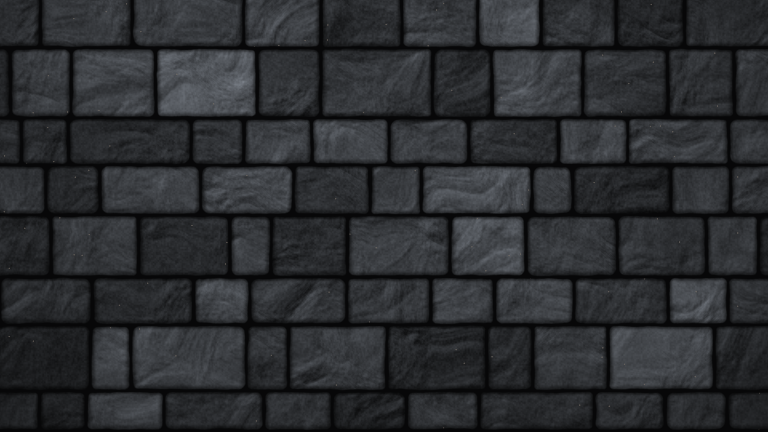
Write a Shadertoy shader that draws this texture.

```glsl
// Dark slate wall: eight uneven courses of rough, hand-cut stones with tight black joints.

const float ROW_EDGE[9] = float[9](0.003, 0.095, 0.248, 0.359, 0.502, 0.618, 0.727, 0.889, 1.03);
const float ROW_SHIFT[8] = float[8](0.22, 0.89, 0.20, 0.62, 0.41, 0.12, 0.16, 0.78);
const float STONE_WIDTH = 0.185;   // mean width, in canvas heights
const float WIDTH_JITTER = 0.58;   // spread of the vertical joints, below 1
const float JOINT_HALF = 0.0035;
const float CORNER_RADIUS = 0.014;
const float EDGE_WOBBLE = 0.006;
const float BEVEL = 0.013;
const float TONE_DARK = 0.145;
const float TONE_LIGHT = 0.245;
const float PALE_SHARE = 0.20;     // share of noticeably paler stones
const float PALE_BOOST = 0.085;
const float RELIEF = 0.50;
const float GRAIN = 0.075;
const vec2 LIGHT_STEP = vec2(-0.0035, 0.0055);
const vec3 SLATE_TINT = vec3(0.955, 1.0, 1.065);
const vec3 JOINT_COLOR = vec3(0.026, 0.027, 0.030);
const vec3 FLECK_COLOR = vec3(0.50, 0.46, 0.42);

float hash(vec2 p) {
    vec3 q = fract(p.xyx * 0.1031);
    q += dot(q, q.yzx + 33.33);
    return fract((q.x + q.y) * q.z);
}

float noise(vec2 p) {
    vec2 i = floor(p), f = fract(p);
    f = f * f * (3.0 - 2.0 * f);
    return mix(mix(hash(i), hash(i + vec2(1, 0)), f.x),
               mix(hash(i + vec2(0, 1)), hash(i + vec2(1, 1)), f.x), f.y);
}

float fbm(vec2 p) {
    float sum = 0.0, amp = 0.5;
    for (int i = 0; i < 5; i++) {
        sum += amp * noise(p);
        p = mat2(1.6, 1.2, -1.2, 1.6) * p + 7.3;
        amp *= 0.5;
    }
    return sum;
}

// Height of the split stone face: broad facets with creased ridges.
float faceHeight(vec2 p) {
    vec2 q = p * 13.0;
    q += 1.4 * vec2(noise(q * 0.7), noise(q * 0.7 + 19.0));
    float crease = abs(2.0 * noise(q * vec2(0.8, 1.5)) - 1.0);
    return fbm(q * 1.3) + 0.28 * crease;
}

// Position of a vertical joint, in mean stone widths.
float jointAt(float index, float row) {
    return index + WIDTH_JITTER * (hash(vec2(index + 31.0, row * 7.0 + 3.0)) - 0.5);
}

float roundedBox(vec2 p, vec2 halfSize, float radius) {
    vec2 q = abs(p) - halfSize + radius;
    return length(max(q, 0.0)) + min(max(q.x, q.y), 0.0) - radius;
}

void mainImage(out vec4 fragColor, in vec2 fragCoord) {
    vec2 p = fragCoord / iResolution.y;
    float pixel = 1.0 / iResolution.y;
    float aspect = iResolution.x / iResolution.y;

    // Find the course and the stone within it.
    int row = 0;
    for (int i = 1; i < 8; i++) if (p.y >= ROW_EDGE[i]) row = i;
    float rowId = float(row);
    float along = p.x / STONE_WIDTH - ROW_SHIFT[row] + 1.0;
    float column = floor(along);
    if (along < jointAt(column, rowId)) column -= 1.0;
    else if (along >= jointAt(column + 1.0, rowId)) column += 1.0;
    float left = jointAt(column, rowId), right = jointAt(column + 1.0, rowId);
    vec2 id = vec2(column + 20.0, rowId * 5.0 + 11.0);

    // Rounded outline with chipped edges.
    vec2 size = vec2((right - left) * STONE_WIDTH, ROW_EDGE[row + 1] - ROW_EDGE[row]);
    vec2 local = vec2((along - left) * STONE_WIDTH, p.y - ROW_EDGE[row]) - 0.5 * size;
    vec2 seed = 40.0 * vec2(hash(id + 2.7), hash(id + 8.1));
    float radius = CORNER_RADIUS * mix(0.5, 1.3, hash(id + 4.4));
    float dist = roundedBox(local, 0.5 * size - JOINT_HALF, radius);
    dist += EDGE_WOBBLE * (fbm(p * 28.0 + seed) - 0.40);

    // Tone of each stone, with cloudy patches.
    float tone = mix(TONE_DARK, TONE_LIGHT, hash(id));
    tone += PALE_BOOST * step(1.0 - PALE_SHARE, hash(id + 15.3));
    tone *= 0.78 + 0.46 * fbm(p * 9.0 + seed);

    // Relief lit from the upper left, then fine grain.
    float turn = 1.2 * (hash(id + 6.2) - 0.5);
    mat2 spin = mat2(cos(turn), sin(turn), -sin(turn), cos(turn));
    float slope = faceHeight(spin * p + seed) - faceHeight(spin * (p + LIGHT_STEP) + seed);
    tone += RELIEF * slope * (0.45 + 2.2 * tone);
    tone += GRAIN * (0.6 * noise(p * 270.0) + 0.4 * noise(p * 130.0 + 5.0) - 0.5);

    // Worn rim: dark rounding, with a faint light on the upper edge.
    float inside = max(-dist, 0.0);
    float rim = smoothstep(0.002, 0.006, inside) * smoothstep(BEVEL, 0.006, inside);
    tone *= mix(0.55, 1.0, smoothstep(0.0, BEVEL, inside));
    tone += 0.035 * rim * smoothstep(-0.3, 0.5, local.y / size.y);

    // Light falls off toward the sides and the bottom.
    vec2 away = (p - vec2(0.5 * aspect, 0.62)) / vec2(0.5 * aspect, 0.62);
    tone *= 1.10 - 0.25 * dot(away, away);

    vec3 color = max(tone, 0.03) * SLATE_TINT;

    // Sparse mineral flecks.
    vec2 fleckCell = floor(p * 60.0);
    vec2 fleckPos = 0.25 + 0.5 * vec2(hash(fleckCell + 3.0), hash(fleckCell + 9.0));
    float fleck = smoothstep(0.16, 0.04, length(fract(p * 60.0) - fleckPos));
    color = mix(color, FLECK_COLOR, 0.55 * fleck * step(0.985, hash(fleckCell + 51.0)));

    color = mix(JOINT_COLOR, color, smoothstep(pixel, -pixel, dist));
    fragColor = vec4(color, 1.0);
}
```
